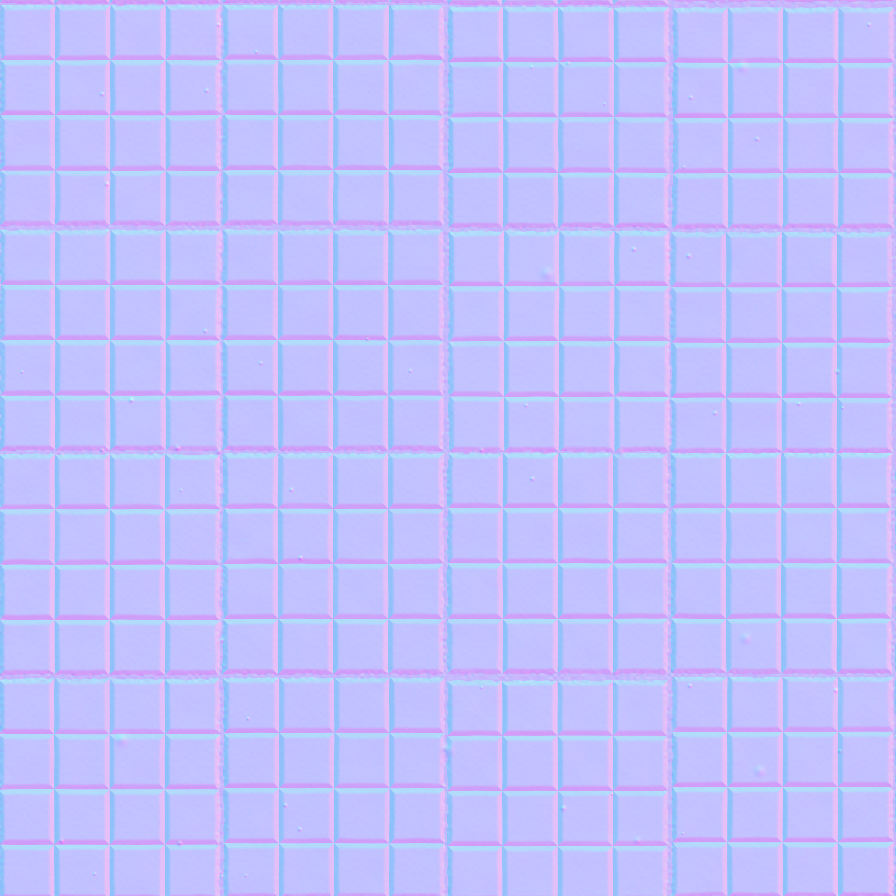
Give the GLSL for this texture map, as a WebGL 2 fragment shader.

```glsl
#version 300 es
precision highp float;
// Tangent-space normal map of a tiled wall: 4 x 4 slabs, each of 4 x 4 square tiles.
// Every tile has mitred bevels tinted by the way they face; slabs are slightly
// misaligned, with rough joints, fine surface grain and scattered small dents.

uniform vec2 u_resolution;
out vec4 fragColor;

float hash(vec2 p) {
    return fract(sin(dot(p, vec2(127.1, 311.7))) * 43758.5453);
}

vec2 hash2(vec2 p) {
    return vec2(hash(p), hash(p + 57.3));
}

float noise(vec2 p) {
    vec2 i = floor(p), f = fract(p);
    f = f * f * (3.0 - 2.0 * f);
    return mix(mix(hash(i), hash(i + vec2(1, 0)), f.x),
               mix(hash(i + vec2(0, 1)), hash(i + vec2(1, 1)), f.x), f.y);
}

// Slope of a noise field, used as a small tilt of the surface
vec2 noiseTilt(vec2 p) {
    float n = noise(p);
    return vec2(n - noise(p + vec2(0.4, 0.0)), n - noise(p + vec2(0.0, 0.4)));
}

// Tilt from sparse round dents, at most one per grid cell
vec2 dentTilt(vec2 uv, float cells, float chance, float maxRadius) {
    vec2 cell = floor(uv * cells);
    vec2 center = 0.25 + 0.5 * hash2(cell + cells);
    float radius = maxRadius * mix(0.5, 1.0, hash(cell + 9.1));
    vec2 offset = (fract(uv * cells) - center) / (cells * radius);
    float present = step(hash(cell + 31.7), chance);
    return present * offset * exp(-2.0 * dot(offset, offset));
}

void main() {
    vec2 uv = gl_FragCoord.xy / u_resolution;
    float px = 16.0 / min(u_resolution.x, u_resolution.y); // pixel in tile units

    // Slabs, each shifted a little inside its cell
    vec2 grid = uv * 4.0 + vec2(0.008, 0.024);
    vec2 slab = mod(floor(grid), 4.0);
    vec2 shift = (hash2(slab + 3.0) - 0.5) * vec2(0.010, 0.022);
    vec2 local = (fract(grid) - 0.5 - shift) / 0.986 + 0.5;

    // Tiles; positions outside 0..1 belong to the joint between slabs
    vec2 tile = clamp(floor(local * 4.0), 0.0, 3.0);
    vec2 t = local * 4.0 - tile;
    vec2 id = slab * 4.0 + tile;
    t += (vec2(noise(uv * 45.0), noise(uv * 45.0 + 80.0)) - 0.5) * 0.018;

    // Rougher outline along the slab border
    vec2 toBorder = min(local, 1.0 - local);
    float border = 1.0 - smoothstep(0.0, 0.04, min(toBorder.x, toBorder.y));
    t += border * (noise(uv * 190.0) - 0.5) * 0.035;

    // Bevels, split along the corner diagonals
    vec2 edge = min(t, 1.0 - t);
    float d = min(edge.x, edge.y);
    float mitre = smoothstep(-0.5 * px, 0.5 * px, edge.x - edge.y);
    float bevel = smoothstep(-0.5 * px, 0.5 * px, d) * (1.0 - smoothstep(0.055, 0.125, d));
    bevel *= mix(0.82, 1.0, hash(id + 17.0));

    vec3 flatColor = vec3(0.76, 0.76, 1.00);
    vec3 leftBlue = vec3(0.55, 0.76, 0.98);
    vec3 rightPink = vec3(0.91, 0.75, 0.97);
    vec3 topCyan = vec3(0.69, 0.87, 0.98);
    vec3 bottomPurple = vec3(0.82, 0.61, 0.97);
    vec3 side = mix(leftBlue, rightPink, step(0.5, t.x));
    vec3 cap = mix(bottomPurple, topCyan, step(0.5, t.y));
    vec3 color = mix(flatColor, mix(side, cap, mitre), bevel);

    // Worn joint between slabs
    float joint = 1.0 - smoothstep(-0.5 * px, 0.5 * px, d);
    color = mix(color, vec3(0.78, 0.71, 0.99), joint * border * 0.7);

    // Grain, soft unevenness and dents
    vec2 tilt = noiseTilt(uv * 260.0) * (0.022 + 0.10 * border * smoothstep(0.12, 0.0, d));
    tilt += noiseTilt(uv * 38.0) * 0.018;
    tilt += dentTilt(uv, 23.0, 0.10, 0.0035) * 0.45;
    tilt += dentTilt(uv + 0.013, 9.0, 0.05, 0.009) * 0.22;
    color.rg += tilt + (hash2(slab + 41.0) - 0.5) * 0.008;

    fragColor = vec4(clamp(color, 0.0, 1.0), 1.0);
}
```
